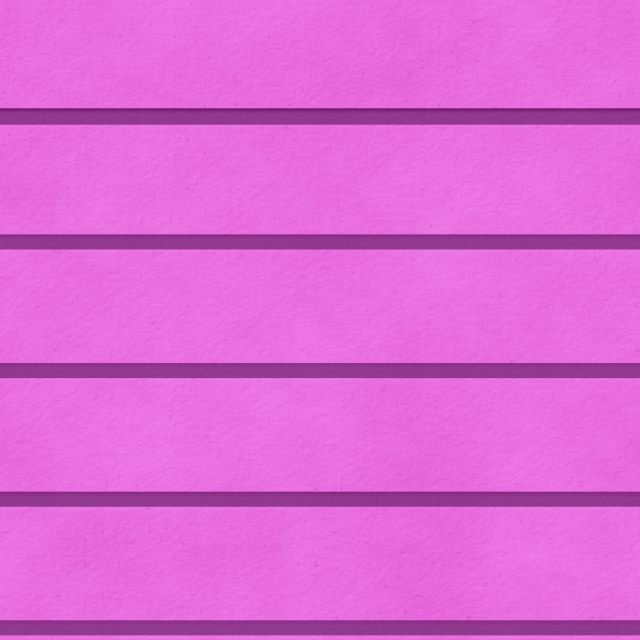
Give the GLSL for this texture, as a Shadertoy shader.

```glsl
// Pink fibrous paper crossed by five horizontal plum grooves, tiling both ways.

float hash(vec2 p) {
    return fract(sin(dot(p, vec2(127.1, 311.7))) * 43758.5453);
}

// Value noise that wraps after a whole number of cells
float wrapNoise(vec2 uv, vec2 cells, float seed) {
    vec2 p = uv * cells;
    vec2 i = floor(p);
    vec2 f = fract(p);
    f = f * f * (3.0 - 2.0 * f);
    vec2 a = mod(i, cells) + seed;
    vec2 b = mod(i + 1.0, cells) + seed;
    return mix(mix(hash(a), hash(vec2(b.x, a.y)), f.x),
               mix(hash(vec2(a.x, b.y)), hash(b), f.x), f.y);
}

// Height of the paper surface: fine grain over short fibres
float paperHeight(vec2 uv) {
    return 0.5 * wrapNoise(uv, vec2(230.0, 260.0), 3.0)
         + 0.5 * wrapNoise(uv, vec2(105.0, 140.0), 17.0);
}

void mainImage(out vec4 fragColor, in vec2 fragCoord) {
    vec2 uv = fragCoord / iResolution.xy;

    // Paper: broad mottling, relief lit from the upper left, sparse dark flecks
    float mottle = 0.5 * wrapNoise(uv, vec2(6.0, 7.0), 31.0)
                 + 0.3 * wrapNoise(uv, vec2(19.0, 23.0), 47.0)
                 + 0.2 * wrapNoise(uv, vec2(53.0, 61.0), 59.0) - 0.5;
    float relief = paperHeight(uv) - paperHeight(uv + vec2(-0.002, 0.0025));
    float fleck = smoothstep(0.86, 1.0, wrapNoise(uv, vec2(150.0, 190.0), 71.0));
    vec3 paper = vec3(0.912, 0.432, 0.872)
               + mottle * vec3(0.035, 0.085, 0.055)
               + relief * vec3(0.035, 0.07, 0.045)
               - fleck * vec3(0.04, 0.06, 0.05);

    // Grooves: slightly uneven spacing, the topmost one a little wider
    float row = floor(uv.y * 5.0);
    float order = mod(row + 1.0, 5.0);
    float halfWidth = order < 0.5 ? 0.064 : 0.059;
    float y = fract(uv.y * 5.0) - 0.1 - 0.005 * (order - 2.0);
    float edge = 3.5 / iResolution.y;
    float groove = 1.0 - smoothstep(-edge, edge, abs(y) - halfWidth);

    // Shadow under each upper lip, its depth varying from row to row
    float shadow = smoothstep(halfWidth - 0.045, halfWidth, y);
    shadow *= order < 0.5 ? 1.0 : 0.25 + 0.45 * hash(vec2(row, 9.0));
    vec3 plum = vec3(0.572, 0.222, 0.562)
              + 0.025 * mottle + 0.02 * relief
              - shadow * vec3(0.13, 0.11, 0.13);

    // Faint bright rim where the paper begins below a groove
    float rim = exp(-pow((y + halfWidth + 0.012) / 0.01, 2.0));
    paper += 0.012 * rim;

    fragColor = vec4(mix(paper, plum, groove), 1.0);
}
```
